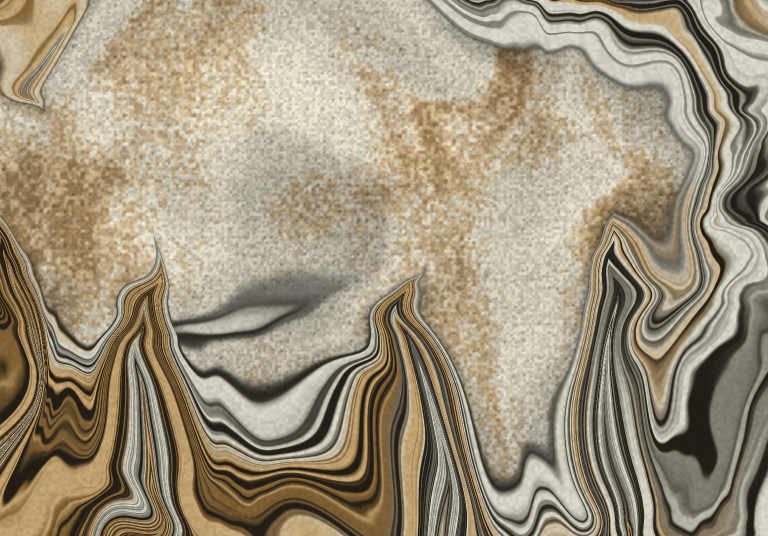
Give the GLSL for this texture, as a WebGL 2 fragment shader.

```glsl
#version 300 es
precision highp float;
// Poured metallic paint: grainy cream and gold lobes edged by marbled dark and silver streaks.
uniform vec2 u_resolution;
out vec4 fragColor;

const vec3 DARK = vec3(0.13, 0.11, 0.08);
const vec3 SILVER = vec3(0.50, 0.49, 0.44);
const vec3 PALE = vec3(0.83, 0.82, 0.77);
const vec3 BRONZE = vec3(0.49, 0.37, 0.20);
const vec3 GOLD = vec3(0.75, 0.63, 0.44);
const vec3 BROWN = vec3(0.54, 0.44, 0.30);
const vec3 TAN = vec3(0.72, 0.63, 0.49);
const vec3 CREAM = vec3(0.80, 0.78, 0.71);

float hash(vec2 p) {
  vec3 h = fract(p.xyx * 0.1031);
  h += dot(h, h.yzx + 33.33);
  return fract((h.x + h.y) * h.z);
}

float noise(vec2 p) {
  vec2 i = floor(p), f = fract(p);
  f = f * f * f * (f * (f * 6.0 - 15.0) + 10.0);
  return mix(mix(hash(i), hash(i + vec2(1, 0)), f.x),
             mix(hash(i + vec2(0, 1)), hash(i + vec2(1, 1)), f.x), f.y);
}

float fbm(vec2 p) {
  float sum = 0.0, amp = 0.53;
  for (int i = 0; i < 4; i++) {
    sum += amp * noise(p);
    p = mat2(0.8, 0.6, -0.6, 0.8) * p * 2.0 + 11.7;
    amp *= 0.5;
  }
  return sum;
}

float bell(float x, float centre, float width) {
  float d = (x - centre) / width;
  return exp(-d * d);
}

// Folds the plane with progressively finer displacements.
vec2 warp(vec2 p, float amp, float freq) {
  for (int i = 0; i < 4; i++) {
    p += amp * (vec2(noise(p * freq + 4.3), noise(p * freq + 37.1)) - 0.5);
    amp *= 0.5;
    freq *= 1.9;
  }
  return p;
}

// Closeness to the vertical crease between two lobes, 0 to 1.
float crease(float x, float spacing) {
  return 1.0 - 2.0 * abs(fract((x - 0.36) / spacing + 0.5) - 0.5);
}

// Negative inside the smooth lobes, positive in the streaked paint.
float streakField(vec2 q) {
  vec2 e = abs((q - vec2(0.58, 0.60)) / vec2(0.68, 0.47));
  float rim = pow(pow(e.x, 3.0) + pow(e.y, 3.0), 1.0 / 3.0) - 1.0;
  float fade = 1.0 - smoothstep(0.15, 0.75, q.y);
  rim += 0.95 * pow(crease(q.x, 0.4), 5.0) * fade;
  float ridge = abs(noise(q * vec2(3.4, 1.7) + 7.0) - 0.5);
  float width = mix(-0.25, 0.13, smoothstep(0.35, 0.7, noise(q * 2.1 + 23.0)));
  return max(rim, width - ridge);
}

// Thin layers following the contours of the field.
vec3 streaks(vec2 p, vec2 q, float field) {
  float s = field + 0.45 * fbm(q * 3.5) * smoothstep(0.0, 0.3, field);
  float tone = 0.62 * noise(vec2(s * 27.0, q.y * 2.0))
             + 0.38 * noise(vec2(s * 80.0, q.x * 3.0 + 9.0));
  tone = smoothstep(0.18, 0.84, tone);
  float gilt = noise(vec2(s * 7.0, 3.0) + q * 2.0) - 0.4 * (p.x - 0.65);
  gilt = smoothstep(0.42, 0.66, gilt);
  vec3 mid = mix(SILVER, BRONZE, gilt), light = mix(PALE, GOLD, gilt);
  vec3 col = mix(DARK, mid, smoothstep(0.0, 0.5, tone));
  col = mix(col, light, smoothstep(0.5, 0.95, tone));
  return mix(col, PALE, 0.65 * bell(field, 0.04, 0.022));
}

// Small pits: dark hollow with a lit lower lip.
float pits(vec2 p, float density) {
  vec2 cell = floor(p * density), f = fract(p * density);
  float size = 0.12 + 0.14 * hash(cell + 5.0);
  vec2 d = f - 0.35 - 0.3 * vec2(hash(cell + 17.0), hash(cell + 31.0));
  float hollow = bell(length(d), 0.0, size);
  float lip = bell(length(d + vec2(-0.12, 0.16)), 0.0, size);
  return step(0.55, hash(cell)) * (0.5 * lip - hollow);
}

vec3 lobes(vec2 p, vec2 q, float field) {
  float t = fbm(q * vec2(5.0, 2.2) + 2.0) + 0.12 * (p.x - 0.6);
  t += 0.12 * (0.5 - crease(q.x, 0.4)) + 0.12 * (noise(q * vec2(28.0, 3.5)) - 0.5);
  t += 0.22 * (noise(p * 130.0) - 0.5);
  vec3 col = mix(BROWN, TAN, smoothstep(0.28, 0.48, t));
  col = mix(col, CREAM, smoothstep(0.44, 0.62, t));
  float relief = noise(q * 6.0) - noise(q * 6.0 + vec2(-0.2, 0.2));
  float grain = 0.24 * (noise(p * 190.0 + 50.0) - 0.5);
  grain += 0.20 * pits(p, 62.0) + 0.16 * pits(p + 3.7, 100.0);
  float shadow = 0.32 * smoothstep(-0.17, 0.0, field) * noise(q * 4.0 + 61.0);
  return col * (1.02 + 0.3 * relief + grain - shadow);
}

vec3 paint(vec2 p) {
  vec2 q = warp(p, 0.30, 1.9);
  float field = streakField(q);
  vec3 marbled = streaks(p, q, field) * (0.94 + 0.12 * noise(p * 170.0));
  vec3 col = mix(lobes(p, q, field), marbled, smoothstep(-0.012, 0.012, field));
  return col * (1.0 - 0.4 * bell(field, 0.0, 0.012));
}

void main() {
  // Four samples per pixel smooth the thin layers.
  vec3 sum = vec3(0.0);
  for (int i = 0; i < 4; i++) {
    vec2 offset = vec2(i % 2, i / 2) * 0.5 - 0.25;
    sum += paint((gl_FragCoord.xy + offset) / u_resolution.y);
  }
  fragColor = vec4(clamp(sum * 0.25, 0.0, 1.0), 1.0);
}
```
